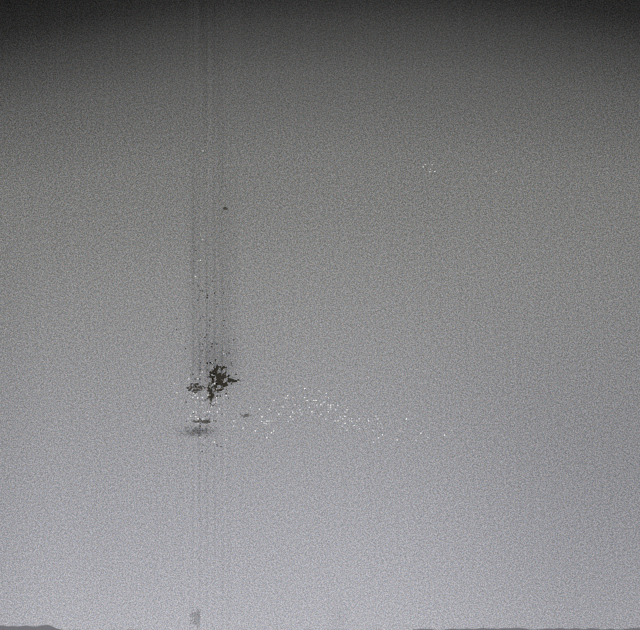
Write a WebGL 2 fragment shader that draws this texture.

```glsl
#version 300 es
precision highp float;
// Worn grey metal sheet: soft top shadow, vertical scratches, a dark pit and glints.
uniform vec2 u_resolution;
out vec4 fragColor;

float hash(vec2 p) {
    vec3 q = fract(vec3(p.xyx) * 0.1031);
    q += dot(q, q.yzx + 33.33);
    return fract((q.x + q.y) * q.z);
}

vec2 gradientAt(vec2 cell) {
    float angle = 6.2832 * hash(cell);
    return vec2(cos(angle), sin(angle));
}

// Gradient noise, roughly -0.7 to 0.7
float noise(vec2 p) {
    vec2 i = floor(p), f = fract(p);
    vec2 u = f * f * f * (f * (f * 6.0 - 15.0) + 10.0);
    vec2 e = vec2(1.0, 0.0);
    float low = mix(dot(gradientAt(i), f), dot(gradientAt(i + e), f - e), u.x);
    float high = mix(dot(gradientAt(i + e.yx), f - e.yx), dot(gradientAt(i + 1.0), f - 1.0), u.x);
    return mix(low, high, u.y);
}

// Brightness against depth below the top edge
float sheetTone(float depth) {
    const float stop[8] = float[8](-0.05, 0.0, 0.05, 0.13, 0.26, 0.44, 0.66, 1.0);
    const float tone[8] = float[8](0.13, 0.175, 0.265, 0.37, 0.47, 0.54, 0.60, 0.70);
    float value = tone[0];
    for (int i = 0; i < 7; i++) {
        float k = clamp((depth - stop[i]) / (stop[i + 1] - stop[i]), 0.0, 1.0);
        value += k * (tone[i + 1] - tone[i]);
    }
    return value;
}

float bell(float x, float centre, float width) {
    float d = (x - centre) / width;
    return exp(-d * d);
}

float glow(vec2 p, vec2 centre, vec2 radius) {
    vec2 d = (p - centre) / radius;
    return exp(-dot(d, d));
}

// Ragged elliptical mark
float blot(vec2 p, vec2 centre, vec2 radius, float rough) {
    float d = length((p - centre) / radius) + rough * (noise(p * 150.0) + 0.8 * noise(p * 290.0));
    return 1.0 - smoothstep(0.4, 1.25, d);
}

// Random dots of varied strength, at most one per grid cell
float specks(vec2 p, float cells, float density, float seed) {
    vec2 q = p * cells, id = floor(q);
    vec2 spot = 0.3 + 0.4 * vec2(hash(id + seed), hash(id + seed + 17.0));
    float disc = 1.0 - smoothstep(0.10, 0.60, length(q - id - spot));
    float strength = 0.25 + 0.75 * hash(id + seed + 63.0);
    return disc * strength * step(1.0 - density, hash(id + seed + 41.0));
}

// Fine grain; the two octaves are turned so that no lattice direction shows
float grain(vec2 p, float seed) {
    vec2 turned = mat2(0.8, 0.6, -0.6, 0.8) * p;
    vec2 tilted = mat2(0.92, -0.39, 0.39, 0.92) * p;
    return noise(turned * 440.0 + seed) + 0.6 * noise(tilted * 275.0 + seed + 9.4);
}

void main() {
    vec2 uv = gl_FragCoord.xy / u_resolution;
    float pixel = 1.0 / u_resolution.y;

    // Lighting: shadow bowed towards the upper corners, dim right side
    float depth = 1.0 - uv.y;
    float bow = (uv.x - 0.55) * (uv.x - 0.55);
    float tone = sheetTone(depth + 0.015 - 0.23 * bow * (1.0 - 0.6 * depth));
    tone -= 0.07 * smoothstep(0.55, 1.0, uv.x) * smoothstep(0.2, 0.8, depth);
    tone -= 0.02 * bell(uv.x, 0.0, 0.05) * smoothstep(0.3, 0.5, depth);
    tone += 0.008 * noise(uv * vec2(5.0, 4.0));

    // Vertical scratches
    float band = smoothstep(0.285, 0.305, uv.x) * (1.0 - smoothstep(0.35, 0.385, uv.x));
    float worn = smoothstep(0.34, 0.43, uv.y) * (1.0 - smoothstep(0.5, 0.85, uv.y));
    float column = noise(vec2(uv.x * 130.0, uv.y * 2.5));
    tone += 0.007 * column + band * column * 0.022;
    tone -= band * worn * 0.025;
    for (int i = 0; i < 5; i++) {
        float k = float(i);
        float x = 0.301 + 0.0115 * k + 0.004 * (hash(vec2(k, 3.0)) - 0.5);
        float fade = 0.6 + 0.9 * noise(vec2(k * 7.3, uv.y * 9.0));
        tone -= bell(uv.x, x, 0.0016) * fade * (0.022 + 0.03 * worn);
        tone += bell(uv.x, x + 0.004, 0.0016) * 0.010 * (1.0 - worn) * (1.0 - uv.y);
    }

    // Soft stains around the damage and at the foot
    tone -= 0.06 * glow(uv, vec2(0.338, 0.423), vec2(0.032, 0.04));
    tone -= 0.09 * glow(uv, vec2(0.308, 0.315), vec2(0.026, 0.007));
    tone -= 0.10 * blot(uv, vec2(0.309, 0.315), vec2(0.022, 0.007), 0.9);
    tone -= 0.12 * blot(uv, vec2(0.306, 0.020), vec2(0.008, 0.014), 0.9);
    tone -= 0.025 * glow(uv, vec2(0.53, 0.02), vec2(0.012, 0.025));

    // Sensor grain, mostly shared by the channels, quieter in the shadow
    float lively = 0.5 + 0.5 * smoothstep(0.0, 0.3, depth);
    float cool = smoothstep(0.25, 0.9, depth);
    vec3 colour = tone * mix(vec3(1.0, 1.0, 0.988), vec3(0.993, 0.993, 1.028), cool);
    colour += lively * (0.125 * grain(uv, 0.37) + 0.018 * noise(uv * 110.0 + 5.2));
    colour += 0.065 * lively * vec3(grain(uv, 131.6), 0.0, grain(uv, 273.2));

    // Dark pit with ragged arms
    float pit = blot(uv, vec2(0.342, 0.398), vec2(0.013, 0.020), 1.3);
    pit = max(pit, blot(uv, vec2(0.330, 0.378), vec2(0.005, 0.019), 0.9));
    pit = max(pit, blot(uv, vec2(0.362, 0.396), vec2(0.010, 0.004), 0.9));
    pit = max(pit, 0.8 * blot(uv, vec2(0.306, 0.384), vec2(0.012, 0.006), 1.2));
    pit = max(pit, 0.65 * blot(uv, vec2(0.319, 0.331), vec2(0.016, 0.003), 0.8));
    pit = max(pit, 0.5 * blot(uv, vec2(0.385, 0.341), vec2(0.008, 0.003), 0.8));
    pit = max(pit, 0.7 * blot(uv, vec2(0.352, 0.669), vec2(0.004, 0.003), 0.4));
    colour = mix(colour, vec3(0.15, 0.14, 0.11), 0.88 * pit);
    float crumbs = glow(uv, vec2(0.325, 0.42), vec2(0.026, 0.13));
    colour -= 0.24 * specks(uv, 270.0, 0.13 * crumbs, 5.0);

    // Glints in the pit and along a faint trail to its right
    float trail = 0.316 + 0.044 * bell(uv.x, 0.48, 0.075);
    float reach = smoothstep(0.37, 0.43, uv.x) * (1.0 - smoothstep(0.48, 0.72, uv.x));
    float density = 0.24 * reach * bell(uv.y, trail, 0.018);
    density += 0.24 * glow(uv, vec2(0.325, 0.362), vec2(0.032, 0.038));
    density += 0.06 * glow(uv, vec2(0.68, 0.73), vec2(0.05, 0.006));
    density += 0.02 * glow(uv, vec2(0.31, 0.62), vec2(0.012, 0.15));
    colour += 0.32 * specks(uv, 270.0, density, 90.0) * vec3(1.0, 1.0, 0.96);

    // Dark lower rim
    float rimTop = 0.008 * (1.0 - smoothstep(0.075, 0.10, uv.x)) + 0.003 * smoothstep(0.6, 0.75, uv.x);
    rimTop += 0.003 * noise(vec2(uv.x * 60.0, 2.4)) - 0.001;
    float rim = 1.0 - smoothstep(rimTop - pixel, rimTop + pixel, uv.y);
    colour = mix(colour, vec3(0.38, 0.38, 0.40), 0.75 * rim);

    fragColor = vec4(clamp(colour, 0.0, 1.0), 1.0);
}
```
